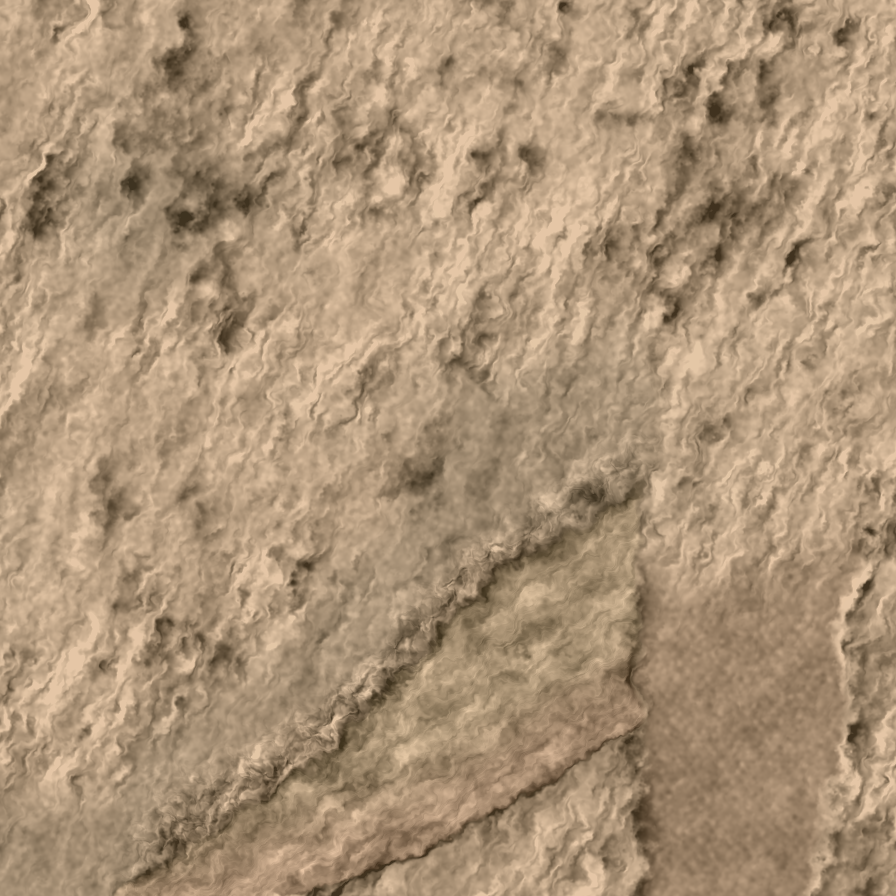
Write a Shadertoy shader that draws this texture.

```glsl
// Weathered sand seen from above: leaning streaks and dark pits, a rocky ridge,
// a striated fan, thin cracks, a flat panel and a raised bank on the right.
// A relief of layered cellular noise is lit from the upper left, then toned.

vec2 hash2(vec2 p) {
    vec3 q = fract(p.xyx * vec3(.1031, .1030, .0973));
    q += dot(q, q.yzx + 33.33);
    return fract((q.xx + q.yz) * q.zy);
}

// Smooth cellular noise: one soft bump or dent per cell, about -1 to 1
float bumps(vec2 p) {
    vec2 cell = floor(p);
    float sum = 0.;
    for (int j = -1; j <= 1; j++)
    for (int i = -1; i <= 1; i++) {
        vec2 id = cell + vec2(i, j);
        vec2 d = id + hash2(id) - p;
        float w = max(0., 1. - dot(d, d));
        sum += (hash2(id + 71.).x * 2. - 1.) * w * w * w;
    }
    return 2. * sum;
}

float layers(vec2 p) {
    float sum = 0., amp = .5;
    for (int i = 0; i < 4; i++) {
        sum += amp * bumps(p);
        p = p * 2.03 + 19.7;
        amp *= .56;
    }
    return sum;
}

// Scattered dark spots; density is the share of cells that hold one
float pits(vec2 p, float density) {
    vec2 cell = floor(p);
    float dark = 0.;
    for (int j = -1; j <= 1; j++)
    for (int i = -1; i <= 1; i++) {
        vec2 id = cell + vec2(i, j);
        vec2 pick = hash2(id + 133.);
        float r = length(id + hash2(id) - p) / mix(.25, .75, pick.y);
        dark = max(dark, smoothstep(0., .1, density - pick.x) * smoothstep(1., .15, r));
    }
    return dark;
}

// Axes across and along the wind streaks
vec2 streaks(vec2 p, float stretch) {
    return vec2(dot(p, vec2(.91, -.42)), dot(p, vec2(.42, .91)) / stretch);
}

float bell(float d, float width) { return exp(-d * d / (width * width)); }

float ridgeSide(vec2 p) {
    return (p.y - .84 * p.x + .096 - .018 * sin(15.7 * (p.x - .44))) / 1.3;
}

float ridgeSpan(vec2 p) { return smoothstep(.11, .17, p.x) * smoothstep(.76, .68, p.x); }

float seamSide(vec2 p) {
    return p.y - .47 * (p.x - .33) + .016 * sin(10. * (p.x - .33));
}

float bankSide(vec2 p) {
    return p.x - .9 - .04 * smoothstep(0., .17, p.y) - .05 * smoothstep(.3, .48, p.y)
         - .005 * sin(p.y * 40.);
}

float panelMask(vec2 p) {
    return smoothstep(.71, .725, p.x) * smoothstep(.01, -.01, bankSide(p))
         * smoothstep(.44, .27, p.y + .15 * (.8 - p.x));
}

float fanMask(vec2 p) {
    return smoothstep(-.02, -.03, ridgeSide(p)) * smoothstep(.72, .708, p.x)
         * smoothstep(-.003, .003, seamSide(p));
}

float relief(vec2 p) {
    float ridge = bell(ridgeSide(p), mix(.036, .025, smoothstep(.3, .6, p.x))) * ridgeSpan(p);
    float flatness = max(.85 * panelMask(p), .6 * fanMask(p));
    float h = layers(streaks(p, 1.9) * 19.) * (1. - flatness) * (1. - ridge);
    h += ridge * (1.3 + .8 * layers(p * 36.));
    h += 1.1 * smoothstep(-.008, .014, bankSide(p)) * smoothstep(.58, .42, p.y);
    return h;
}

void mainImage(out vec4 fragColor, in vec2 fragCoord) {
    vec2 uv = fragCoord / iResolution.xy;
    float ragged = layers(uv * 38. + 5.);
    float broad = layers(uv * 4. + 31.);
    vec2 p = uv + .008 * vec2(ragged, layers(uv * 38. + 57.));
    float panel = panelMask(p), fan = fanMask(p);
    float side = ridgeSide(p), seam = seamSide(p), span = ridgeSpan(p);
    float ridge = bell(side, .031) * span;

    // Sand tone with grey, dusty hollows
    float haze = bell(length((uv - vec2(.17, .77)) * vec2(1., 1.2)), .13)
               + bell(length((uv - vec2(.6, .5)) * vec2(.8, 1.2)), .12)
               + bell(side - .06, .06) * span + .9 * smoothstep(.17, .07, uv.y) * smoothstep(.22, .1, uv.x);
    haze = clamp(haze + .45 * broad, 0., 1.) * (1. - fan) * (1. - panel);
    float tone = .92 + .13 * broad - .24 * haze;

    // Ground types
    float stria = layers(vec2(dot(p, vec2(.8, .6)) * 26., dot(p, vec2(-.6, .8)) * 80.));
    tone = mix(tone, .71 + .26 * stria + .1 * broad, fan);
    float weave = sin(uv.x * 420. + 2. * ragged) * sin(uv.y * 330.);
    tone = mix(tone, .6 + .045 * weave + .1 * ragged + .06 * broad, panel);
    tone = mix(tone, .62 + .38 * ragged, ridge);
    float lowland = smoothstep(.003, -.003, seam) * smoothstep(.72, .708, p.x) * smoothstep(.3, .36, p.x);
    float mound = lowland * smoothstep(.02, -.01, p.y - 1.1 * (p.x - .54));
    tone += .06 * mound - .24 * (lowland - mound);

    // Light from the upper left, harsher on rough ground
    float light = relief(p) - relief(p + vec2(-.0035, .0024));
    float rough = .65 + .8 * smoothstep(-.25, .45, layers(uv * 7. + 83.));
    tone += light * mix(.95 * rough, 1.15, max(ridge, mound)) * (1. - .4 * haze);

    // Pits and clumps, denser along a belt in the upper right
    float belt = bell(length((uv - vec2(.79, .84)) * vec2(1.5, .8)), .14);
    float open = (1. - fan) * (1. - panel) * (1. - ridge);
    float spots = pits(streaks(p, 1.7) * 29., .13 + .25 * belt);
    float strokes = pits(streaks(p, 5.) * 20. + 8., .17 + .1 * belt);
    float clump = smoothstep(.25, .8, layers(streaks(p, 1.5) * 13. + 47.) + .4 * belt);
    tone -= open * (.48 * spots * (.8 + ragged) + .27 * strokes * (.8 + .6 * ragged));
    tone -= open * clump * (.3 + .35 * ragged);
    float gully = bell(p.x - .25 - .44 * (p.y - .68), .008) * smoothstep(.66, .76, p.y);
    tone -= .36 * gully * (.9 + .8 * ragged);

    // Cracks and shadowed edges
    float groove = bell(side + .026, .006) + .5 * bell(side - .002, .005);
    tone -= .42 * groove * span * (.9 + .8 * ragged);
    float cleft = bell(p.x - .715 - .006 * sin(p.y * 21.), .011) * smoothstep(.39, .33, p.y);
    tone -= .52 * cleft * (.9 + .8 * ragged);
    float seamSpan = smoothstep(.31, .35, p.x) * smoothstep(.71, .69, p.x);
    tone -= .5 * bell(seam, .0045) * seamSpan;
    float bank = smoothstep(0., .02, bankSide(p)) * smoothstep(.6, .4, p.y);
    float bankShade = bell(bankSide(p) - .018, .014) * smoothstep(.5, .3, p.y);
    tone -= .1 * bank + .3 * bankShade * (.6 + 1.2 * ragged);

    // Fine grain and colour
    tone += .055 * bumps(uv * 170.) + .04 * bumps(uv * 95. + 9.);
    vec3 shadow = vec3(.31, .25, .17), sunlit = vec3(.80, .69, .57);
    vec3 color = mix(shadow, sunlit, clamp(tone, -.12, 1.2));
    color += haze * vec3(-.008, .002, .006);
    float rust = max(.6 * panel, fan * smoothstep(.13, .03, seam));
    color += rust * vec3(.01, -.006, -.006) + fan * (1. - rust) * vec3(-.005, .002, -.008);
    fragColor = vec4(color, 1.);
}
```
